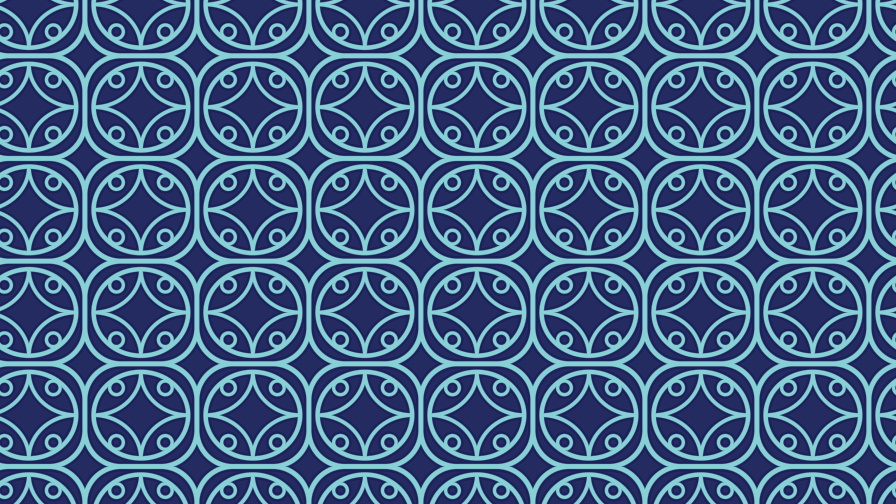
A WebGL 2 fragment shader for this pattern:

```glsl
#version 300 es
precision highp float;

// Lengths are in tile widths
#define COLUMNS 8.0
#define TILE vec2(1.0, 0.9167)
#define TILE_CORNER vec2(0.758, 0.335)
#define FRAME_ROUNDING 0.323
#define FRAME_WIDTH 0.045
#define OVAL_RADII vec2(0.422, 0.386)
#define OVAL_WIDTH 0.041
#define STAR_WIDTH 0.035
#define RING_CENTER vec2(0.218, 0.244)
#define RING_RADIUS 0.061
#define RING_WIDTH 0.031
#define HALO_WIDTH 0.018

uniform vec2 u_resolution;
out vec4 fragColor;

const vec3 NAVY = vec3(0.14, 0.17, 0.38);
const vec3 DEEP_NAVY = vec3(0.11, 0.13, 0.35);
const vec3 AQUA = vec3(0.53, 0.82, 0.84);

float roundedBox(vec2 p, vec2 halfSize, float rounding) {
    vec2 d = abs(p) - halfSize + rounding;
    return length(max(d, 0.0)) + min(max(d.x, d.y), 0.0) - rounding;
}

// First-order distance to an ellipse outline
float ellipse(vec2 p, vec2 radii) {
    float k = length(p / radii);
    float slope = length(p / (radii * radii));
    return k * (k - 1.0) / max(slope, 1e-4);
}

float stroke(float dist, float width) {
    return abs(dist) - 0.5 * width;
}

// Signed distance to the line work, folded into one quadrant
float motif(vec2 q) {
    float frame = stroke(roundedBox(q, 0.5 * TILE, FRAME_ROUNDING), FRAME_WIDTH);
    float ovalDist = ellipse(q, OVAL_RADII);
    float oval = stroke(ovalDist, OVAL_WIDTH);

    // Concave star: arcs centered on the corners of the oval's bounds
    float star = stroke(ellipse(q - OVAL_RADII, OVAL_RADII), STAR_WIDTH);
    star = max(star, ovalDist);

    float ring = stroke(length(q - RING_CENTER) - RING_RADIUS, RING_WIDTH);
    return min(min(frame, oval), min(star, ring));
}

void main() {
    float pixel = COLUMNS / u_resolution.x;
    vec2 p = gl_FragCoord.xy * pixel;
    vec2 q = abs((fract((p - TILE_CORNER) / TILE) - 0.5) * TILE);
    float d = motif(q);

    // Slightly deeper ground beside the lines
    float halo = 1.0 - smoothstep(HALO_WIDTH, 1.5 * HALO_WIDTH, d);
    vec3 color = mix(NAVY, DEEP_NAVY, halo);

    float line = 1.0 - smoothstep(-0.8 * pixel, 0.8 * pixel, d);
    fragColor = vec4(mix(color, AQUA, line), 1.0);
}
```
